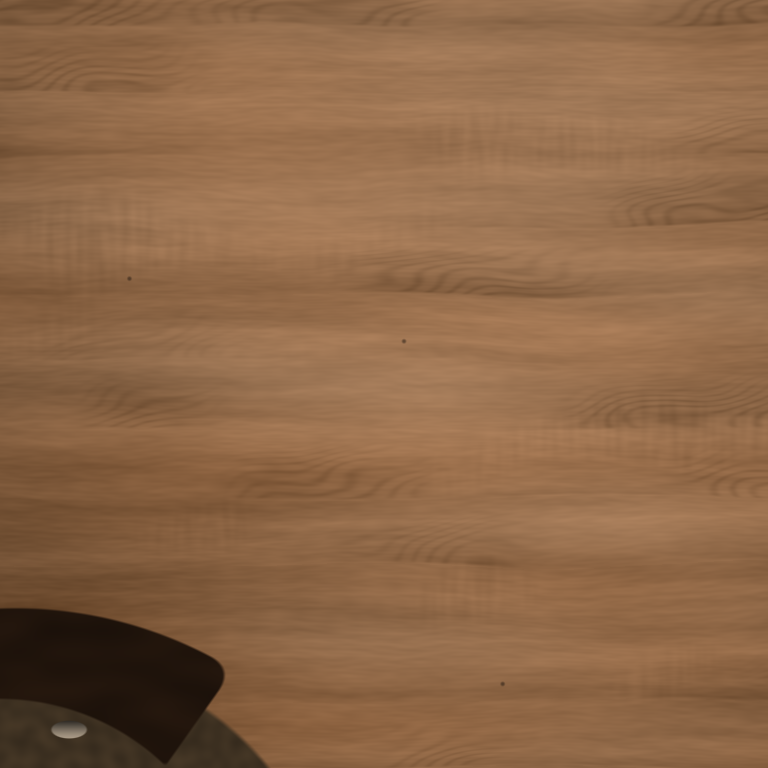
A WebGL 1 fragment shader for this texture:

```glsl
precision highp float;
// Horizontal oak wood grain with a dark curved chair back in the lower left corner.
uniform vec2 u_resolution;

const vec3 WOOD_DARK = vec3(0.37, 0.255, 0.155);
const vec3 WOOD_LIGHT = vec3(0.665, 0.495, 0.355);
const vec3 CHAIR_BROWN = vec3(0.125, 0.078, 0.045);
const vec3 SEAT_GREY = vec3(0.24, 0.19, 0.13);
const vec3 METAL = vec3(0.68, 0.62, 0.54);
const float STRIP_HEIGHT = 0.088;

float hash(vec2 p) {
  return fract(sin(dot(p, vec2(127.1, 311.7))) * 43758.545);
}

float cornerSlope(vec2 cell, vec2 offset) {
  float angle = 6.28318 * hash(cell);
  return dot(vec2(cos(angle), sin(angle)), offset);
}

float gradientNoise(vec2 p) {
  vec2 i = floor(p), f = fract(p);
  vec2 w = f * f * f * (f * (f * 6.0 - 15.0) + 10.0);
  vec2 e = vec2(1.0, 0.0);
  float low = mix(cornerSlope(i, f), cornerSlope(i + e, f - e), w.x);
  float high = mix(cornerSlope(i + e.yx, f - e.yx), cornerSlope(i + 1.0, f - 1.0), w.x);
  return mix(low, high, w.y);
}

float smoothMax(float a, float b, float k) {
  float h = max(k - abs(a - b), 0.0) / k;
  return max(a, b) + 0.25 * h * h * k;
}

float cover(float distance, float blur) {
  return 1.0 - smoothstep(-blur, blur, distance);
}

// Layered fibres stretched along x
float fibres(vec2 p) {
  return 0.26 * gradientNoise(p * vec2(1.4, 17.0))
       + 0.15 * gradientNoise(p * vec2(3.0, 42.0) + 17.0)
       + 0.12 * gradientNoise(p * vec2(8.0, 95.0) + 31.0)
       + 0.10 * gradientNoise(p * vec2(32.0, 240.0) + 53.0);
}

// Darkness of seams and of the slanted figure that ends on them
float figure(vec2 p) {
  float row = floor(p.y / STRIP_HEIGHT);
  float v = fract(p.y / STRIP_HEIGHT);
  float seed = hash(vec2(row, 4.0));
  float fadeTop = 1.0 - smoothstep(0.25, 0.95, v);
  float rise = smoothstep(0.0, 0.05, v);
  float seamMask = smoothstep(-0.05, 0.4, gradientNoise(vec2(p.x * 2.6 + seed * 50.0, row + 0.5)));
  float patchMask = smoothstep(0.05, 0.4, gradientNoise(vec2(p.x * 3.2 + seed * 91.0, row + 0.4)));
  float bend = gradientNoise(vec2(p.x * 7.0, v * 1.8 + row * 7.0));
  float phase = 7.0 * pow(v, 1.4) - 20.0 * p.x + 3.5 * bend;
  float lines = pow(0.5 + 0.5 * sin(6.28318 * phase), 2.0);
  float seam = 0.22 * exp(-9.0 * v) * seamMask;
  float slanted = patchMask * fadeTop * (0.08 + 0.17 * lines);
  return rise * (seam + slanted) + 0.07 * (seed - 0.5);
}

// Short pale ticks across the grain, in patches
float rayFlecks(vec2 p) {
  float mask = smoothstep(0.12, 0.45, gradientNoise(p * vec2(4.0, 8.0) + 70.0));
  return mask * gradientNoise(p * vec2(95.0, 14.0));
}

// One tiny dark pore in each large cell
float pores(vec2 p, float pitch) {
  vec2 cell = floor(p / pitch);
  vec2 jitter = vec2(hash(cell + 3.0), hash(cell + 8.0));
  vec2 center = (cell + 0.2 + 0.6 * jitter) * pitch;
  return cover(length(p - center) - 0.0025, 0.0018);
}

float lighting(vec2 p) {
  vec2 q = p - vec2(0.62, 0.66);
  float falloff = 0.8 * dot(q * q, vec2(1.0, 0.7));
  float shade = 0.3 * exp(-9.0 * dot(p - vec2(0.08, 0.16), p - vec2(0.08, 0.16)));
  return 0.86 - falloff - shade;
}

vec3 wood(vec2 p) {
  vec2 warped = p + vec2(0.0, 0.014 * gradientNoise(p * vec2(3.5, 8.0)));
  float tone = lighting(p) + fibres(warped) - figure(warped) + 0.12 * rayFlecks(p);
  vec3 color = mix(WOOD_DARK, WOOD_LIGHT, clamp(tone, -0.2, 1.15));
  float warmth = gradientNoise(p * vec2(2.0, 9.0) + 11.0) + 0.5 - 0.6 * p.y;
  color += warmth * vec3(0.014, -0.006, -0.018);
  return color * (1.0 - 0.4 * pores(p, 0.435));
}

// Curved back rest: between two arcs, cut by a slanted end
float chairBack(vec2 p) {
  float outer = length(p - vec2(0.02, -0.337)) - 0.545;
  float inner = 0.31 - length(p - vec2(0.0, -0.22));
  float end = dot(p - vec2(0.302, 0.125), vec2(0.816, -0.578));
  return smoothMax(smoothMax(outer, end, 0.035), inner, 0.006);
}

vec3 addChair(vec3 color, vec2 p, float blur) {
  float back = chairBack(p);
  float seat = max(length(p - vec2(0.06, -0.23)) - 0.37, p.y - 0.1);
  float mottled = 1.0 + 0.25 * gradientNoise(p * 45.0);
  color = mix(color, SEAT_GREY * mottled, cover(seat, blur * 2.0));
  float glint = length((p - vec2(0.09, 0.05)) * vec2(1.0, 2.0)) - 0.023;
  color = mix(color, METAL * smoothstep(0.075, 0.035, p.y), cover(glint, blur));
  float sheen = 1.0 + 0.3 * gradientNoise(p * vec2(12.0, 25.0));
  return mix(color, CHAIR_BROWN * sheen, cover(back, blur));
}

void main() {
  vec2 p = gl_FragCoord.xy / u_resolution.y;
  float blur = max(0.002, 1.0 / u_resolution.y);
  gl_FragColor = vec4(addChair(wood(p), p, blur), 1.0);
}
```
